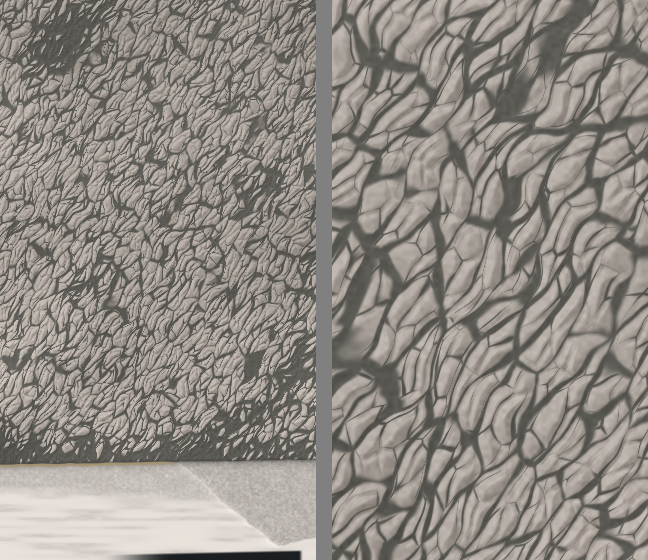
Left: the whole. Right: its middle third, enlarged.
Give the GLSL for this texture, as a Shadertoy shader.

```glsl
// Draws a slanted, cracked plaster relief panel resting on foam and pale wood.

float hash(vec2 p) {
    return fract(sin(dot(p, vec2(127.1, 311.7))) * 43758.5453);
}

float noise(vec2 p) {
    vec2 i = floor(p), f = fract(p);
    f = f * f * (3.0 - 2.0 * f);
    return mix(mix(hash(i), hash(i + vec2(1, 0)), f.x),
               mix(hash(i + vec2(0, 1)), hash(i + vec2(1, 1)), f.x), f.y);
}

float fbm(vec2 p) {
    float sum = 0.0, amp = 0.53;
    for (int i = 0; i < 3; i++) {
        sum += amp * noise(p);
        p = p * 2.03 + 17.3;
        amp *= 0.5;
    }
    return sum;
}

// Gap between the two nearest cell centres: zero along the cracks
float cellEdge(vec2 p) {
    vec2 cell = floor(p);
    float near = 9.0, second = 9.0;
    for (int y = -1; y <= 1; y++)
    for (int x = -1; x <= 1; x++) {
        vec2 c = cell + vec2(x, y);
        float d = length(c + vec2(hash(c), hash(c + 53.7)) - p);
        second = min(second, max(near, d));
        near = min(near, d);
    }
    return second - near;
}

// Plaster height: long islands split by grooves, with worn bare patches
float relief(vec2 p) {
    float baseWear = 0.3 * (1.0 - smoothstep(0.31, 0.43, p.y));
    p += 0.055 * (vec2(fbm(p * 10.0), fbm(p * 10.0 + 40.0)) - 0.5);
    vec2 q = vec2(dot(p, vec2(0.83, -0.56)) * 33.0, dot(p, vec2(0.56, 0.83)) * 11.5);
    float islands = cellEdge(q);
    float chips = cellEdge(q * vec2(1.7, 2.0) + 7.0) + 0.09;
    float bare = smoothstep(0.53, 0.76, fbm(q * vec2(0.2, 0.3) + 3.0));
    float rough = noise(q * vec2(1.6, 2.6)) + 0.5 * noise(q * vec2(3.5, 6.0)) - 0.75;
    return min(islands, chips) + 0.2 * rough - 0.38 * bare - baseWear;
}

vec3 plaster(vec2 p) {
    float h = relief(p);
    float slope = h - relief(p + vec2(-0.004, 0.005));
    float raised = smoothstep(0.05, 0.19, h);
    float cloud = fbm(p * 3.0 + 11.0);
    float grain = noise(p * 210.0) - 0.5;
    vec3 groove = vec3(0.36, 0.355, 0.335) * (0.9 + 0.25 * cloud);
    vec3 crest = vec3(0.645, 0.615, 0.585) * (0.89 + 0.24 * cloud);
    crest *= 1.06 - 0.09 * smoothstep(0.7, 1.8, p.y + 0.35 * p.x);
    vec3 col = mix(groove, crest, raised);
    col += clamp(slope, -0.22, 0.22) * mix(0.12, 0.38, raised);
    return col + grain * mix(0.05, 0.07, raised);
}

vec3 wood(vec2 p) {
    float wave = p.y + 0.008 * noise(p * vec2(5.0, 9.0));
    float streak = noise(vec2(p.x * 7.0, wave * 75.0));
    float pores = noise(vec2(p.x * 45.0, wave * 160.0));
    vec3 col = vec3(0.91, 0.885, 0.86) - 0.07 * streak * streak;
    return col - 0.05 * pores * smoothstep(0.45, 0.8, streak);
}

vec3 foam(vec2 p) {
    float speckle = noise(p * 110.0) + noise(p * 240.0) - 1.0;
    float glint = smoothstep(0.8, 1.0, noise(p * 170.0 + 5.0));
    return vec3(0.735, 0.71, 0.69) + 0.08 * speckle + 0.1 * glint
         + 0.04 * (fbm(p * 9.0) - 0.5);
}

void mainImage(out vec4 fragColor, in vec2 fragCoord) {
    vec2 p = fragCoord / iResolution.x;
    float px = 1.5 / iResolution.x;
    float rim = 0.302 + 0.016 * p.x + 0.003 * noise(p * 45.0);

    // Wood under a foam sheet: a strip on the left, a pointed flap on the right
    float ragged = 0.012 * (noise(p * 25.0) - 0.5);
    float strip = smoothstep(-0.025, 0.025, p.y - 0.225 + 0.05 * p.x + ragged);
    float flapLine = dot(p - vec2(0.58, 0.29), normalize(vec2(0.25, 0.3)));
    float lowerFlap = dot(p - vec2(0.87, 0.035), normalize(vec2(-0.3, 1.0)));
    float flap = smoothstep(-px, px, min(flapLine, lowerFlap) + ragged);
    vec3 col = mix(wood(p), foam(p), max(0.75 * strip, flap));
    float fold = exp(-abs(flapLine + ragged) * 130.0) * step(0.0, lowerFlap);
    col += 0.08 * fold;

    // Dark object along the lower edge
    float dark = smoothstep(-px, px, 0.008 + 0.022 * p.x - p.y)
               * smoothstep(0.3, 0.55, p.x) * (1.0 - smoothstep(0.945, 0.96, p.x));
    col = mix(col, vec3(0.11, 0.12, 0.13), dark);

    // Panel, its shadow and the thin brass edge
    col *= 1.0 - 0.35 * exp(-max(rim - p.y, 0.0) * 90.0);
    col = mix(col, plaster(p), smoothstep(-px, px, p.y - rim));
    col *= 1.0 - 0.3 * exp(-abs(p.y - rim) * 260.0);
    float brass = (1.0 - smoothstep(0.002, 0.002 + px, abs(p.y - rim + 0.006)))
                * (1.0 - smoothstep(0.53, 0.56, p.x));
    col = mix(col, vec3(0.66, 0.59, 0.44), 0.8 * brass);

    fragColor = vec4(clamp(col, 0.0, 1.0), 1.0);
}
```
